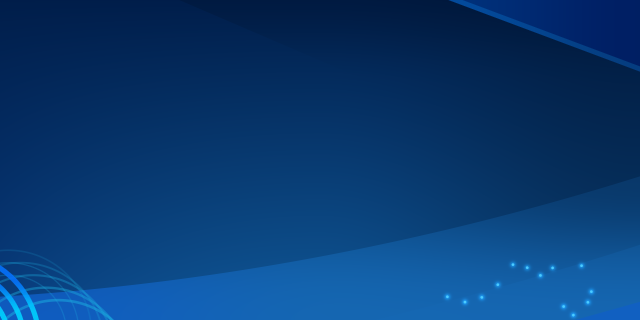
A Shadertoy shader for this background:

```glsl
// Deep blue backdrop: a soft gradient, rising translucent waves along the
// bottom, a striped corner panel, and cyan arcs and sparks. Everything is
// layered from signed distances on a canvas 2 units wide and 1 unit high.

#define STRIPE_WIDTH 0.0155
#define ARC_RADIUS 0.26
#define ARC_STEP 0.039
#define ARC_COUNT 5
#define BAND_RADIUS 0.278
#define BAND_STEP 0.047
#define SPARK_COUNT 13
#define SPARK_RADIUS 0.004
#define SPARK_GLOW 0.009

const vec3 TOP_NAVY = vec3(0.0, 0.115, 0.29);
const vec3 LOW_BLUE = vec3(0.055, 0.32, 0.565);
const vec3 WAVE_BLUE = vec3(0.06, 0.37, 0.78);
const vec3 WAVE_TEAL = vec3(0.085, 0.41, 0.71);
const vec3 CYAN = vec3(0.1, 0.68, 0.88);

// Antialiased coverage, positive distances are inside
float cover(float d) {
    return clamp(d * iResolution.y + 0.5, 0.0, 1.0);
}

float ring(vec2 p, vec2 center, float radius, float halfWidth) {
    return cover(halfWidth - abs(length(p - center) - radius));
}

// Gradient, darker at both sides, with a faint diagonal fold at the top
vec3 backdrop(vec2 p) {
    float left = pow(max(1.0 - p.x, 0.0), 2.0);
    float right = smoothstep(1.0, 2.0, p.x);
    float light = clamp((1.0 - p.y) / 0.9, 0.0, 1.0);
    light *= 1.0 - 0.45 * left - 0.25 * right;
    vec3 color = mix(TOP_NAVY, LOW_BLUE, light);
    color.b += 0.04 * left * (1.0 - p.y);
    color *= 1.0 - 0.18 * right;
    float fold = cover(p.y - 1.0 + 0.43 * (p.x - 0.56));
    return color * (1.0 - 0.12 * fold * smoothstep(0.74, 1.0, p.y));
}

// Three overlapping swells that fade into the dark right side
vec3 addWaves(vec3 color, vec2 p) {
    float crest = 0.073 + 0.062 * p.x + 0.063 * p.x * p.x;
    vec3 tint = mix(WAVE_BLUE, WAVE_TEAL, smoothstep(0.0, 1.1, p.x));
    float strength = 0.9 - 0.7 * smoothstep(0.0, 0.42, p.y);
    color = mix(color, tint, strength * cover(crest - p.y));

    float offset = p.x - 1.172;
    crest = 0.245 * offset + 0.047 * offset * offset;
    strength = 0.42 - 0.7 * p.y;
    float inside = cover(crest - p.y) * step(0.0, offset);
    color = mix(color, WAVE_TEAL, strength * inside);

    crest = 0.28 * (p.x - 1.797);
    return mix(color, WAVE_BLUE, 0.75 * cover(crest - p.y));
}

// Upper right panel with a lighter stripe along its slanted edge
vec3 addPanel(vec3 color, vec2 p) {
    float edge = (p.y - 1.0 + 0.374 * (p.x - 1.401)) / length(vec2(1.0, 0.374));
    float across = smoothstep(1.4, 2.0, p.x);
    vec3 stripe = mix(vec3(0.01, 0.29, 0.61), vec3(0.02, 0.24, 0.50), across);
    vec3 panel = mix(vec3(0.0, 0.19, 0.48), vec3(0.0, 0.12, 0.39), across);
    color = mix(color, stripe, cover(edge));
    return mix(color, panel, cover(edge - STRIPE_WIDTH));
}

// Fine crossing arcs and bold bands in the lower left
vec3 addArcs(vec3 color, vec2 p) {
    for (int i = 0; i < ARC_COUNT; i++) {
        float k = float(i);
        vec2 center = vec2(0.026, -0.042) + ARC_STEP * k * vec2(1.0, -1.0);
        float line = ring(p, center, ARC_RADIUS, 0.0025 + 0.0004 * k);
        color = mix(color, CYAN, line * (0.16 + 0.09 * k));
    }
    for (int i = 1; i < 3; i++) {
        float radius = ARC_RADIUS - ARC_STEP * float(i);
        color = mix(color, CYAN, 0.25 * ring(p, vec2(0.026, -0.042), radius, 0.002));
    }
    vec3 bandColor = mix(vec3(0.0, 0.82, 1.0), vec3(0.02, 0.44, 0.98),
                         smoothstep(0.02, 0.13, p.y));
    for (int i = 0; i < 3; i++) {
        float radius = BAND_RADIUS - BAND_STEP * float(i);
        color = mix(color, bandColor, 0.9 * ring(p, vec2(-0.156, -0.068), radius, 0.008));
    }
    return color;
}

// Sparks gather toward the right, their heights set by layered cosines
vec3 addSparks(vec3 color, vec2 p) {
    for (int i = 0; i < SPARK_COUNT; i++) {
        float k = float(i);
        float t = k / float(SPARK_COUNT - 1);
        float x = 1.398 + 0.45 * (1.0 - pow(1.0 - t, 1.5));
        float y = 0.115 - 0.06 * cos(0.785 * (k - 1.0))
                + 0.14 * t * t * cos(2.1 * (k - 10.0));
        float d = length(p - vec2(x, y));
        color += 0.35 * CYAN * exp(-d * d / (SPARK_GLOW * SPARK_GLOW));
        color = mix(color, vec3(0.3, 0.8, 1.0), cover(SPARK_RADIUS - d));
    }
    return color;
}

void mainImage(out vec4 fragColor, in vec2 fragCoord) {
    vec2 p = fragCoord / iResolution.xy * vec2(2.0, 1.0);
    vec3 color = addWaves(backdrop(p), p);
    color = addPanel(color, p);
    color = addArcs(color, p);
    color = addSparks(color, p);
    fragColor = vec4(clamp(color, 0.0, 1.0), 1.0);
}
```
